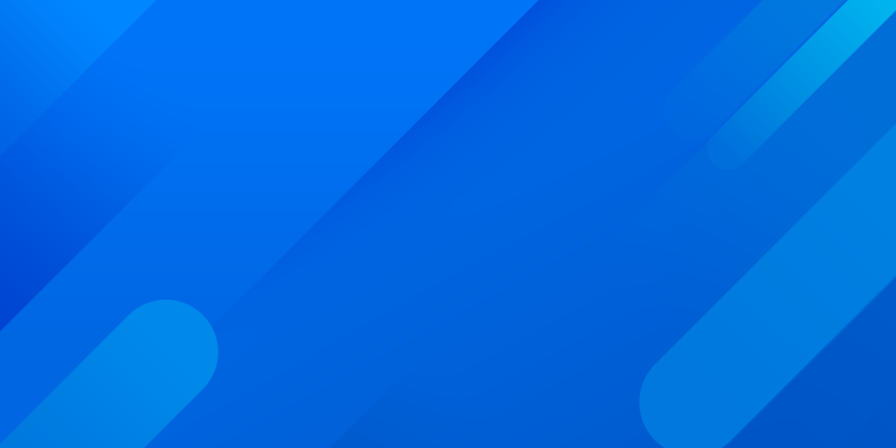
Reproduce this background procedurally as a Shadertoy shader.

```glsl
// Blue abstract background: diagonal bands with soft fades and rounded bars.
// Bands are half planes across the diagonal; bars are distances to a ray.
// Each layer is blended over a smooth base gradient.

const vec3 BASE_LOW   = vec3(0.0, 0.350, 0.800);
const vec3 BASE_HIGH  = vec3(0.0, 0.400, 0.885);
const vec3 BAND_LIGHT = vec3(0.0, 0.455, 0.970);
const vec3 BAND_DARK  = vec3(0.0, 0.260, 0.815);
const vec3 FOLD_SHADE = vec3(0.0, 0.300, 0.860);
const vec3 CORNER_LOW = vec3(0.0, 0.380, 0.890);
const vec3 CORNER_TOP = vec3(0.0, 0.530, 1.000);
const vec3 TEAL_TINT  = vec3(0.0, 0.430, 0.845);
const vec3 DEEP_BLUE  = vec3(0.0, 0.325, 0.765);
const vec3 BAR_BLUE   = vec3(0.0, 0.475, 0.870);
const vec3 BAR_TEAL   = vec3(0.0, 0.505, 0.885);
const vec3 BAR_SKY    = vec3(0.0, 0.545, 0.925);
const vec3 BAR_CYAN   = vec3(0.0, 0.730, 0.945);

// Band edges, measured as x - y in canvas heights
const float EDGE_CORNER = -0.651;
const float EDGE_DARK   = -0.260;
const float EDGE_FOLD   =  0.203;
const float EDGE_BOTTOM =  0.737;
const float EDGE_TEAL   =  0.896;
const float EDGE_DEEP   =  1.620;
const float EDGE_LAST   =  1.875;

const vec2 UP_RIGHT = vec2(0.70711);
const float FOLD_WIDTH = 0.13;

// Smooth coverage of the side where the signed distance is negative
float cover(float dist) {
    float pixel = 1.0 / iResolution.y;
    return 1.0 - smoothstep(-pixel, pixel, dist);
}

// Coverage right of a diagonal edge
float rightOf(float across, float edge) {
    return cover((edge - across) * UP_RIGHT.x);
}

// Rounded bar that starts at a cap and runs on without end:
// x is its coverage, y the distance travelled from the cap centre
vec2 bar(vec2 p, vec2 cap, vec2 dir, float radius) {
    vec2 q = p - cap;
    float along = dot(q, dir);
    float dist = length(q - dir * max(along, 0.0)) - radius;
    return vec2(cover(dist), along);
}

void mainImage(out vec4 fragColor, in vec2 fragCoord) {
    vec2 p = fragCoord / iResolution.y;
    float across = p.x - p.y;
    float along = p.x + p.y;

    // Base gradient
    float light = clamp(1.0 + 1.1 * p.y - 0.6 * p.x, 0.0, 1.0);
    vec3 color = mix(BASE_LOW, BASE_HIGH, light);

    // Light band and the shade along its fold
    float fold = rightOf(across, EDGE_FOLD);
    float rise = smoothstep(0.1, 1.0, p.y);
    float shade = exp(-max(across - EDGE_FOLD, 0.0) / FOLD_WIDTH);
    color = mix(color, BAND_LIGHT, (1.0 - fold) * rise);
    color = mix(color, FOLD_SHADE, fold * shade * 0.85 * rise);

    // Dark band and bright corner on the left
    float dark = 1.0 - smoothstep(0.1, 1.2, along);
    color = mix(color, BAND_DARK, (1.0 - rightOf(across, EDGE_DARK)) * dark);
    vec3 corner = mix(CORNER_LOW, CORNER_TOP, smoothstep(0.6, 1.25, along));
    color = mix(color, corner, 1.0 - rightOf(across, EDGE_CORNER));

    // Faint bands on the right
    float bottomFade = 1.0 - smoothstep(0.7, 1.2, along);
    color = mix(color, BASE_LOW * 0.97, rightOf(across, EDGE_BOTTOM) * bottomFade * 0.6);
    float tealFade = smoothstep(1.7, 2.7, along);
    color = mix(color, TEAL_TINT, rightOf(across, EDGE_TEAL) * tealFade);
    color = mix(color, DEEP_BLUE, rightOf(across, EDGE_DEEP) * 0.65);
    color = mix(color, DEEP_BLUE, rightOf(across, EDGE_LAST) * 0.35);

    // Upper right pair of bars, fading in from their caps
    vec2 faint = bar(p, vec2(1.547, 0.753), UP_RIGHT, 0.065);
    color = mix(color, BAR_BLUE, faint.x * mix(0.12, 0.95, smoothstep(-0.1, 0.4, faint.y)));
    vec2 cyan = bar(p, vec2(1.625, 0.667), UP_RIGHT, 0.046);
    color = mix(color, BAR_CYAN, cyan.x * clamp(0.08 + 1.75 * cyan.y, 0.06, 1.0));

    // Large bars at the lower right and lower left
    vec2 large = bar(p, vec2(1.547, 0.102), UP_RIGHT, 0.120);
    vec3 largeColor = mix(BAR_BLUE, BAR_TEAL, smoothstep(0.0, 0.7, large.y));
    color = mix(color, largeColor, large.x * 0.97);
    vec2 left = bar(p, vec2(0.370, 0.214), -UP_RIGHT, 0.117);
    vec3 leftColor = mix(BAR_SKY, BAR_BLUE, smoothstep(-0.1, 0.45, left.y));
    color = mix(color, leftColor, left.x * 0.95);

    fragColor = vec4(color, 1.0);
}
```
